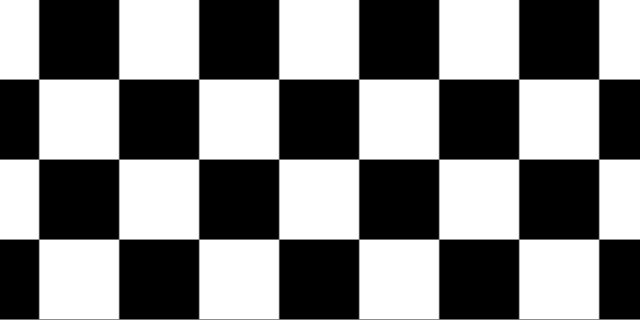
A Shadertoy shader for this pattern:

```glsl
#define ROWS 4.0
#define SHIFT vec2(0.5104, -0.005)
#define EDGE_WIDTH 0.021
#define DARK vec3(0.0)
#define LIGHT vec3(1.0)

// Signed distance to the nearest cell edge, positive in even cells
vec2 cellWave(vec2 p) {
    return 0.5 - abs(mod(p + 0.5, 2.0) - 1.0);
}

void mainImage(out vec4 fragColor, in vec2 fragCoord) {
    // One unit is one cell
    float cellsPerPixel = ROWS / iResolution.y;
    vec2 p = fragCoord * cellsPerPixel + SHIFT;

    // Soft edges, never thinner than a pixel
    float halfEdge = 0.5 * max(EDGE_WIDTH, cellsPerPixel);
    vec2 side = clamp(cellWave(p) / halfEdge, -1.0, 1.0);

    // Equal signs give dark cells, opposite signs give light ones
    float light = 0.5 - 0.5 * side.x * side.y;
    fragColor = vec4(mix(DARK, LIGHT, light), 1.0);
}
```
